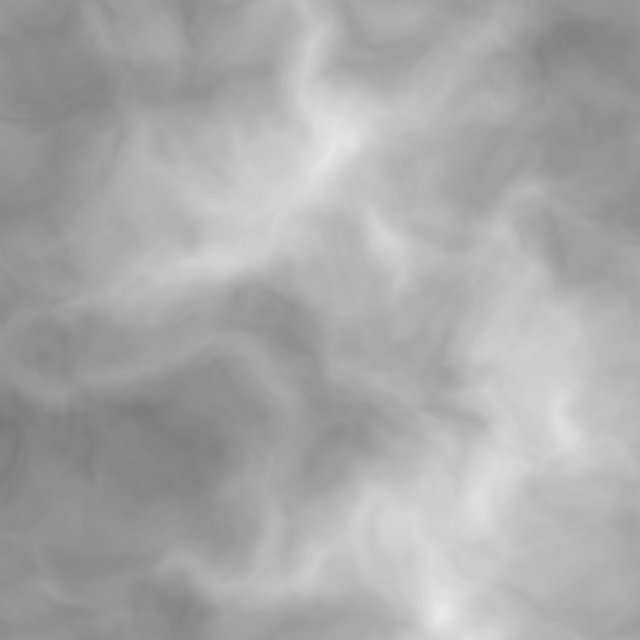
Give the GLSL for this texture map, as a three.js fragment shader.

```glsl
#define CREST_ROUND 0.022
#define SLOPE_DROP 0.34
#define SLOPE_REACH 0.2
#define VALLEY_BLEND 0.06
#define WARP_SCALE 4.0
#define WARP_AMOUNT 0.1
#define SPUR_SCALE 5.0
#define SPUR_AMOUNT 0.19
#define SPUR_GAIN 0.46
#define LOWEST 0.38
#define HIGHEST 0.91

varying vec2 vUv;

vec2 hashGradient(vec2 cell) {
  vec3 q = fract(cell.xyx * vec3(0.1031, 0.1030, 0.0973));
  q += dot(q, q.yzx + 33.33);
  float angle = 6.28318 * fract((q.x + q.y) * q.z);
  return vec2(cos(angle), sin(angle));
}

// Gradient noise, centred on zero
float noise(vec2 p) {
  vec2 i = floor(p);
  vec2 f = p - i;
  vec2 u = f * f * f * (f * (f * 6.0 - 15.0) + 10.0);
  vec2 e = vec2(1.0, 0.0);
  float low = mix(dot(hashGradient(i), f),
                  dot(hashGradient(i + e.xy), f - e.xy), u.x);
  float high = mix(dot(hashGradient(i + e.yx), f - e.yx),
                   dot(hashGradient(i + e.xx), f - e.xx), u.x);
  return mix(low, high, u.y);
}

float fbm(vec2 p) {
  float sum = 0.0;
  float amp = 1.0;
  for (int i = 0; i < 4; i++) {
    sum += amp * noise(p);
    p = mat2(1.6, 1.2, -1.2, 1.6) * p + 7.3;
    amp *= 0.45;
  }
  return sum;
}

// Side spurs and gullies: octaves alternate between crests and creases
float spurs(vec2 p) {
  float sum = 0.0;
  float amp = 1.0;
  float side = 1.0;
  for (int i = 0; i < 5; i++) {
    float n = noise(p);
    sum += side * amp * (0.22 - sqrt(n * n + 0.002));
    p = mat2(1.6, 1.2, -1.2, 1.6) * p + 3.7;
    amp *= SPUR_GAIN;
    side = -side;
  }
  return sum;
}

float smoothMax(float a, float b) {
  float h = max(VALLEY_BLEND - abs(a - b), 0.0) / VALLEY_BLEND;
  return max(a, b) + 0.25 * h * h * VALLEY_BLEND;
}

// Ridge between two points (x, y, crest height), falling off on both sides
void addRidge(inout float height, vec2 p, vec3 a, vec3 b) {
  vec2 along = b.xy - a.xy;
  float t = clamp(dot(p - a.xy, along) / dot(along, along), 0.0, 1.0);
  float d = length(vec3(p - a.xy - along * t, CREST_ROUND)) - CREST_ROUND;
  float slope = SLOPE_DROP * (1.0 - exp(-d / SLOPE_REACH));
  height = smoothMax(height, mix(a.z, b.z, t) - slope);
}

float massif(vec2 p) {
  vec3 summit = vec3(0.51, 0.75, 0.84);
  vec3 northEast = vec3(0.60, 0.85, 0.72);
  vec3 west = vec3(0.34, 0.62, 0.78);
  vec3 saddle = vec3(0.57, 0.64, 0.77);
  vec3 shoulder = vec3(0.73, 0.58, 0.74);
  vec3 east = vec3(0.90, 0.38, 0.80);
  vec3 south = vec3(0.70, 0.14, 0.85);
  float h = LOWEST;

  // Main divide
  addRidge(h, p, summit, saddle);
  addRidge(h, p, saddle, shoulder);
  addRidge(h, p, shoulder, east);
  addRidge(h, p, east, south);
  addRidge(h, p, south, vec3(0.70, -0.05, 0.86));

  // Branches
  addRidge(h, p, summit, vec3(0.46, 1.02, 0.70));
  addRidge(h, p, summit, northEast);
  addRidge(h, p, northEast, vec3(0.88, 1.0, 0.65));
  addRidge(h, p, summit, west);
  addRidge(h, p, west, vec3(-0.02, 0.46, 0.63));
  addRidge(h, p, summit, vec3(0.20, 0.72, 0.67));
  addRidge(h, p, vec3(0.46, 0.94, 0.72), vec3(0.13, 0.93, 0.59));
  addRidge(h, p, shoulder, vec3(0.94, 0.71, 0.65));
  addRidge(h, p, east, vec3(0.55, 0.42, 0.66));
  addRidge(h, p, east, vec3(1.02, 0.25, 0.70));
  addRidge(h, p, south, vec3(0.40, 0.22, 0.66));
  addRidge(h, p, south, vec3(0.12, 0.10, 0.56));
  return h;
}

void main() {
  vec2 q = vUv * WARP_SCALE;
  vec2 warp = WARP_AMOUNT * vec2(fbm(q + 11.0), fbm(q + 47.0));
  float height = massif(vUv + warp);
  height += SPUR_AMOUNT * spurs((vUv + 0.8 * warp) * SPUR_SCALE + 19.0);
  gl_FragColor = vec4(vec3(clamp(height, LOWEST, HIGHEST)), 1.0);
}
```
